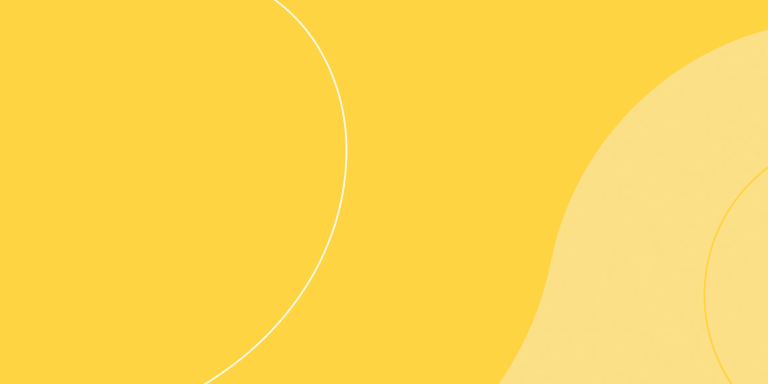
Write a WebGL 2 fragment shader that draws this background.

```glsl
#version 300 es
precision highp float;
// A flat yellow field with a thin white arc on the left and a pale wave on the right.
// The wave edge is two tangent circles; the white arc is two joined half ellipses.
// Lengths are in canvas heights, with the origin at the lower left.

uniform vec2 u_resolution;
out vec4 fragColor;

// Colours
const vec3 YELLOW = vec3(1.0, 0.831, 0.263);
const vec3 PALE   = vec3(0.984, 0.878, 0.530);
const vec3 WHITE  = vec3(0.995, 0.970, 0.890);

// White arc: rightmost point and the radii above and below it
const vec2 ARC_TIP   = vec2(0.9023, 0.6094);
const vec2 ARC_UPPER = vec2(0.3906, 0.4583);
const vec2 ARC_LOWER = vec2(0.8802, 0.7490);

// Pale wave: convex circle, and the centre of the concave one below
const vec2  HILL_CENTRE   = vec2(2.2057, 0.1641);
const float HILL_RADIUS   = 0.7865;
const vec2  HOLLOW_CENTRE = vec2(0.6055, 0.4844);

// Yellow ring inside the wave
const vec2  RING_CENTRE = vec2(2.2513, 0.2318);
const float RING_RADIUS = 0.4167;

const float LINE_HALF_WIDTH = 0.0024;
const float GRAIN_SCALE     = 70.0;
const float GRAIN_STRENGTH  = 0.012;

float hash(vec2 p) {
    return fract(sin(dot(p, vec2(127.1, 311.7))) * 43758.5453);
}

float valueNoise(vec2 p) {
    vec2 cell = floor(p);
    vec2 f = fract(p);
    f = f * f * (3.0 - 2.0 * f);
    float low  = mix(hash(cell), hash(cell + vec2(1.0, 0.0)), f.x);
    float high = mix(hash(cell + vec2(0.0, 1.0)), hash(cell + 1.0), f.x);
    return mix(low, high, f.y);
}

// Approximate signed distance to the right-hand arc
float arcDistance(vec2 p) {
    vec2 radii = p.y > ARC_TIP.y ? ARC_UPPER : ARC_LOWER;
    vec2 offset = p - ARC_TIP + vec2(radii.x, 0.0);
    if (offset.x <= 0.0) return 1.0;
    vec2 q = offset / radii;
    float k = length(q);
    return k * (k - 1.0) / length(q / radii);
}

// Signed distance to the wave, negative inside
float waveDistance(vec2 p) {
    float span = distance(HILL_CENTRE, HOLLOW_CENTRE);
    float jointY = mix(HILL_CENTRE.y, HOLLOW_CENTRE.y, HILL_RADIUS / span);
    float hill = distance(p, HILL_CENTRE) - HILL_RADIUS;
    float hollow = span - HILL_RADIUS - distance(p, HOLLOW_CENTRE);
    return p.y > jointY ? hill : hollow;
}

// Antialiased coverage of a shape
float cover(float d, float pixel) {
    return clamp(0.5 - d / pixel, 0.0, 1.0);
}

void main() {
    vec2 p = gl_FragCoord.xy / u_resolution.y;
    float pixel = 1.0 / u_resolution.y;

    // Pale wave with faint paper grain
    float grain = (valueNoise(p * GRAIN_SCALE) - 0.5) * GRAIN_STRENGTH;
    vec3 paper = PALE + grain * vec3(0.3, 0.5, 1.0);
    vec3 colour = mix(YELLOW, paper, cover(waveDistance(p), pixel));

    // Thin outlines
    float ring = abs(distance(p, RING_CENTRE) - RING_RADIUS) - LINE_HALF_WIDTH;
    colour = mix(colour, YELLOW, cover(ring, pixel));
    float arc = abs(arcDistance(p)) - LINE_HALF_WIDTH;
    colour = mix(colour, WHITE, cover(arc, pixel));

    fragColor = vec4(colour, 1.0);
}
```
